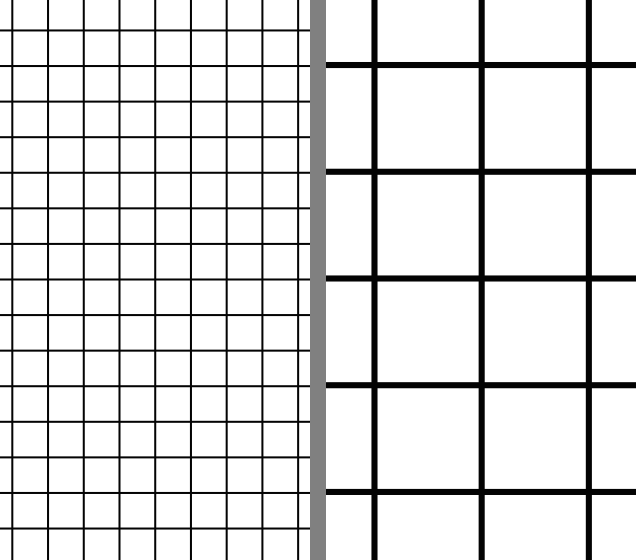
Left: the whole. Right: its middle third, enlarged.
Write a Shadertoy shader that draws this pattern.

```glsl
// A plain grid of thin black lines on white: 9 lines across and 15 down.
// Each axis folds into one repeating cell; the distance to the nearest
// line becomes ink through box-filtered pixel coverage.

// Lengths are fractions of the canvas height.
#define PITCH vec2(0.0638, 0.06353)
#define GRID_SHIFT vec2(0.0004, 0.0009)
#define LINE_WIDTH 0.00362
#define INK_COLOR vec3(0.01)
#define PAPER_COLOR vec3(1.0)

// Distance on each axis to the nearest repeated line.
vec2 lineDistance(vec2 p) {
    vec2 cell = fract(p / PITCH + 0.5) - 0.5;
    return abs(cell) * PITCH;
}

// Share of a pixel covered by a line on each axis.
vec2 lineCoverage(vec2 dist, float pixel) {
    return clamp((0.5 * LINE_WIDTH - dist) / pixel + 0.5, 0.0, 1.0);
}

void mainImage(out vec4 fragColor, in vec2 fragCoord) {
    // Centred coordinates, scaled by the canvas height
    vec2 p = (fragCoord - 0.5 * iResolution.xy) / iResolution.y;
    float pixel = 1.0 / iResolution.y;

    // Union of vertical and horizontal lines
    vec2 coverage = lineCoverage(lineDistance(p - GRID_SHIFT), pixel);
    float ink = 1.0 - (1.0 - coverage.x) * (1.0 - coverage.y);

    fragColor = vec4(mix(PAPER_COLOR, INK_COLOR, ink), 1.0);
}
```
